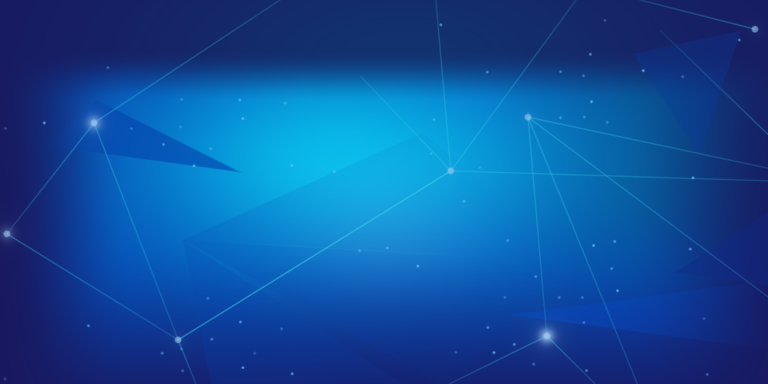
This background is drawn by a Shadertoy shader. Its source:

```glsl
// Deep blue backdrop with a cyan glow below a dark upper band, overlaid with
// translucent facets, a web of thin links between nodes, and scattered sparks.
// Layers are mixed back to front; coordinates are in units of canvas height.

#define GLOW_CENTER vec2(0.88, 0.58)
#define GLOW_HEIGHT 0.30
#define LINE_WIDTH 0.0012
#define LINE_ALPHA 0.36
#define NODE_RADIUS 0.0085
#define SPARK_CELL 0.065
#define SPARK_RADIUS 0.0035

const vec3 NAVY = vec3(0.095, 0.095, 0.375);
const vec3 BAND = vec3(0.070, 0.195, 0.435);
const vec3 BLUE = vec3(0.025, 0.265, 0.690);
const vec3 TEAL = vec3(0.030, 0.270, 0.540);
const vec3 CYAN = vec3(0.025, 0.730, 0.915);
const vec3 LINK = vec3(0.200, 0.780, 0.900);
const vec3 PALE = vec3(0.620, 0.780, 0.930);

// Hubs: position, halo strength
const vec3 HUBS[7] = vec3[7](
    vec3(0.245, 0.680, 0.75), vec3(0.018, 0.391, 0.35),
    vec3(0.464, 0.115, 0.08), vec3(1.174, 0.555, 0.08),
    vec3(1.375, 0.695, 0.08), vec3(1.424, 0.125, 1.00),
    vec3(1.966, 0.924, 0.05));

// Spokes: far end, index of the hub they leave
const vec3 SPOKES[16] = vec3[16](
    vec3(0.018, 0.391, 0), vec3(0.464, 0.115, 0), vec3(0.729, 1.0, 0),
    vec3(0.464, 0.115, 1), vec3(0.51, 0.0, 2),
    vec3(0.94, 0.80, 3), vec3(1.135, 1.0, 3), vec3(1.50, 1.0, 3), vec3(2.0, 0.529, 3),
    vec3(2.0, 0.562, 4), vec3(2.0, 0.227, 4), vec3(1.66, 0.0, 4), vec3(1.424, 0.125, 4),
    vec3(1.17, 0.0, 5), vec3(1.55, 0.0, 5), vec3(1.667, 1.0, 6));

float pixel;

vec3 hash3(vec2 cell) {
    vec3 q = fract(cell.xyx * vec3(0.1031, 0.1030, 0.0973));
    q += dot(q, q.yxz + 33.33);
    return fract((q.xxy + q.yzz) * q.zyx);
}

float bump(vec2 p, vec2 center, vec2 size) {
    vec2 d = (p - center) / size;
    return exp(-dot(d, d));
}

float cross2(vec2 a, vec2 b) { return a.x * b.y - a.y * b.x; }

float edge(vec2 p, vec2 a, vec2 b) { return cross2(b - a, p - a) / length(b - a); }

// Coverage of a triangle of either winding
float facet(vec2 p, vec2 a, vec2 b, vec2 c) {
    float side = sign(cross2(b - a, c - a));
    float inside = min(min(side * edge(p, a, b), side * edge(p, b, c)), side * edge(p, c, a));
    return smoothstep(-pixel, pixel, inside);
}

// Coverage of a thin segment that dims towards b
float link(vec2 p, vec2 a, vec2 b, float fade) {
    vec2 ab = b - a;
    float t = clamp(dot(p - a, ab) / dot(ab, ab), 0.0, 1.0);
    float d = length(p - a - ab * t);
    return (1.0 - smoothstep(0.0, LINE_WIDTH + pixel, d)) * (1.0 - fade * t);
}

vec3 backdrop(vec2 p) {
    vec3 color = mix(NAVY, BAND, bump(p, vec2(1.05, 0.84), vec2(0.75, 0.36)));
    float panel = smoothstep(0.0, 0.34, p.x) * smoothstep(2.08, 1.62, p.x)
                * smoothstep(-0.15, 0.36, p.y) * smoothstep(0.87, 0.73, p.y);
    float right = smoothstep(1.15, 1.75, p.x) * smoothstep(0.1, 0.55, p.y);
    float spread = p.x < GLOW_CENTER.x ? 0.52 : 0.64;
    float glow = bump(p, GLOW_CENTER, vec2(spread, GLOW_HEIGHT));
    vec3 light = mix(mix(BLUE, TEAL, right), CYAN, glow);
    light += vec3(0.09, 0.03, 0.02) * bump(p, vec2(1.0, 0.38), vec2(0.25, 0.17));
    return mix(color, light, panel);
}

void mainImage(out vec4 fragColor, in vec2 fragCoord) {
    vec2 p = fragCoord / iResolution.y;
    pixel = 1.0 / iResolution.y;
    vec3 color = backdrop(p);

    // Facets
    vec2 fan = vec2(0.477, 0.375);
    color = mix(color, vec3(0.015, 0.27, 0.68), 0.65 * smoothstep(0.1, 0.3, p.x)
        * facet(p, vec2(0.25, 0.74), vec2(0.625, 0.552), vec2(0.12, 0.62)));
    color = mix(color, vec3(0.03, 0.28, 0.75), 0.55 * smoothstep(2.1, 1.4, p.x)
        * facet(p, vec2(1.328, 0.18), vec2(2.05, 0.277), vec2(2.05, 0.085)));
    color = mix(color, vec3(0.06, 0.16, 0.53), 0.4
        * facet(p, vec2(1.758, 0.29), vec2(2.05, 0.48), vec2(2.05, 0.25)));
    color = mix(color, vec3(0.03, 0.23, 0.62), 0.3
        * facet(p, vec2(1.65, 0.86), vec2(1.82, 0.60), vec2(1.93, 0.92)));
    float fanFade = smoothstep(1.5, 0.5, p.x);
    color = mix(color, BLUE, fanFade * (0.16 * facet(p, fan, vec2(1.10, 0.655), vec2(1.5, 0.32))
        + 0.22 * facet(p, fan, vec2(1.56, 0.31), vec2(1.15, 0.0))
        + 0.20 * facet(p, fan, vec2(1.05, 0.0), vec2(0.55, 0.0))));

    // Links: spokes, one bright strand, one loose strand
    for (int i = 0; i < 16; i++) {
        vec3 spoke = SPOKES[i];
        color = mix(color, LINK, LINE_ALPHA * link(p, HUBS[int(spoke.z)].xy, spoke.xy, 0.5));
    }
    color = mix(color, LINK, 0.7 * link(p, HUBS[3].xy, HUBS[2].xy, 0.3));
    color = mix(color, LINK, 0.3 * link(p, vec2(2.0, 0.65), vec2(1.72, 0.92), 0.7));

    // Sparks, denser in four loose clusters
    vec2 cell = floor(p / SPARK_CELL);
    vec3 rnd = hash3(cell);
    vec2 spot = (cell + 0.2 + 0.6 * rnd.xy) * SPARK_CELL;
    float density = 0.04 + 0.5 * bump(spot, vec2(0.50, 0.66), vec2(0.20, 0.16))
        + 0.5 * bump(spot, vec2(0.68, 0.12), vec2(0.26, 0.14))
        + 0.5 * bump(spot, vec2(1.42, 0.22), vec2(0.28, 0.20))
        + 0.4 * bump(spot, vec2(1.38, 0.74), vec2(0.22, 0.12));
    float spark = 1.0 - smoothstep(0.0, SPARK_RADIUS + pixel, length(p - spot));
    color = mix(color, vec3(0.45, 0.80, 1.0), spark * step(rnd.z, density) * (0.3 + 0.5 * rnd.x));

    // Nodes with halos
    for (int i = 0; i < 7; i++) {
        float d = length(p - HUBS[i].xy);
        float halo = HUBS[i].z * (0.65 * exp(-d * d / 0.00035) + 0.25 * exp(-d / 0.025));
        color = mix(color, PALE, clamp(halo, 0.0, 1.0));
        color = mix(color, PALE, 0.6 * (1.0 - smoothstep(-pixel, pixel, d - NODE_RADIUS)));
    }
    fragColor = vec4(color, 1.0);
}
```
